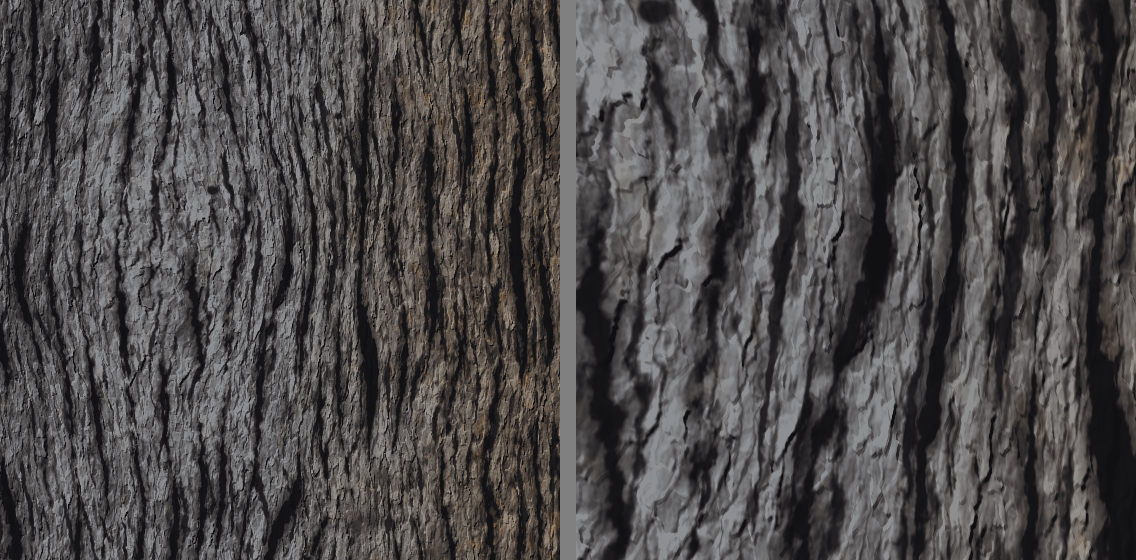
Left: the whole. Right: its middle third, enlarged.
A three.js fragment shader for this texture:

```glsl
// Weathered tree bark: grey plates split by short dark ragged fissures that bow
// around a healed knot, turning brown to the right. Soft cellular flakes form
// a relief lit from the upper left; wandering columns of lenses cut the cracks.

#define DARK vec3(0.060, 0.056, 0.064)
#define MID vec3(0.292, 0.280, 0.284)
#define PALE vec3(0.530, 0.535, 0.545)
#define BROWN_TINT vec3(1.13, 0.93, 0.70)
#define KNOT vec2(0.27, 0.57)
#define BULGE 0.48
#define FLAKE_SCALE vec2(56.0, 18.0)
#define CHIP_SCALE vec2(125.0, 54.0)
#define LIGHT_STEP vec2(-0.0017, 0.0023)
#define RELIEF 0.85
#define BRIGHTNESS 0.80
#define EDGE_SOFTNESS 0.0016

varying vec2 vUv;

vec2 hash2(vec2 p) {
  vec3 a = fract(p.xyx * vec3(0.1031, 0.1030, 0.0973));
  a += dot(a, a.yzx + 33.33);
  return fract((a.xx + a.yz) * a.zy);
}

float corner(vec2 cell, vec2 f, vec2 o) {
  return dot(hash2(cell + o) * 2.0 - 1.0, f - o);
}

// Gradient noise, centred on zero
float noise(vec2 p) {
  vec2 i = floor(p), f = p - i;
  vec2 s = f * f * f * (f * (f * 6.0 - 15.0) + 10.0);
  float low = mix(corner(i, f, vec2(0.0)), corner(i, f, vec2(1.0, 0.0)), s.x);
  float high = mix(corner(i, f, vec2(0.0, 1.0)), corner(i, f, vec2(1.0)), s.x);
  return 1.6 * mix(low, high, s.y);
}

float fbm(vec2 p) {
  float sum = 0.0, gain = 0.6;
  for (int i = 0; i < 4; i++) {
    sum += gain * noise(p);
    p = p * 1.93 + vec2(17.3, 9.1);
    gain *= 0.58;
  }
  return sum;
}

// Tilted cells of random height, blended narrowly at their edges
float flakes(vec2 p) {
  vec2 cell = floor(p);
  float sum = 0.0, total = 0.000001;
  for (int y = -1; y <= 1; y++) {
    for (int x = -1; x <= 1; x++) {
      vec2 id = cell + vec2(float(x), float(y));
      vec2 d = p - id - hash2(id);
      vec2 r = hash2(id + 57.0);
      float weight = exp(-34.0 * dot(d, d));
      sum += weight * (r.x - 0.5 + dot(d, vec2(r.y - 0.5, 0.5 - r.x)));
      total += weight;
    }
  }
  return sum / total;
}

float surfaceHeight(vec2 q) {
  q += 0.006 * vec2(fbm(q * vec2(70.0, 50.0)), 2.0 * fbm(q * vec2(90.0, 40.0) + 7.0));
  return flakes(q * FLAKE_SCALE) + 0.6 * flakes(q * CHIP_SCALE + 9.0)
       + 0.34 * fbm(q * vec2(95.0, 44.0) + 31.0);
}

// Bow the upright grain around the knot
vec2 grain(vec2 p) {
  vec2 d = p - KNOT;
  p.x -= BULGE * d.x * exp(-d.x * d.x / 0.06 - d.y * d.y / 0.07);
  p.x += 0.012 * noise(p * vec2(5.0, 4.0));
  return p + 4.0;
}

// One wandering line per column, swelling into lenses and closing between them
float fissure(vec2 q, float columns, float rate, float width, float cover, float rag, float blur) {
  float x = q.x * columns + 0.9 * noise(q * vec2(columns * 0.3, rate * 0.7));
  float id = floor(x);
  vec2 r = hash2(vec2(id, columns));
  float d = abs(x - id - 0.3 - 0.4 * r.x);
  float swell = noise(vec2(id * 3.37, q.y * rate + 40.0 * r.y));
  float w = min(width * (cover + 2.4 * swell + rag), 0.27);
  float soft = blur * columns;
  return 1.0 - smoothstep(w - soft, w + soft, d);
}

// Small hollow with a raised pale rim: x is the hole, y the rim
vec2 hollow(vec2 p, vec2 centre, float radius) {
  float r = length((p - centre) * vec2(1.0, 1.25)) / radius + 0.3 * noise(p * 70.0);
  return vec2(1.0 - smoothstep(0.55, 1.0, r), exp(-12.0 * (r - 1.3) * (r - 1.3)));
}

void main() {
  vec2 p = vUv, q = grain(p), d = p - KNOT;
  float knot = exp(-d.x * d.x / 0.026 - d.y * d.y / 0.075);
  float right = smoothstep(0.45, 0.95, p.x + 0.08 * noise(p * 6.0));

  // Plates, fibres, lit edges and small pits
  float h = surfaceHeight(q);
  float lit = h - surfaceHeight(q + LIGHT_STEP);
  lit = 0.85 * max(lit, 0.0) + 1.2 * min(lit, 0.0);
  float fibre = fbm(q * vec2(150.0, 36.0));
  float plate = fbm(q * vec2(30.0, 6.0) + 19.0);
  float broad = fbm(p * vec2(7.0, 5.0) + 3.0);
  float wrinkle = noise(vec2(q.x * 14.0, p.y * 75.0)) * knot;
  float tone = BRIGHTNESS + 0.24 * h + RELIEF * lit + 0.24 * fibre + 0.10 * broad;
  tone += 0.24 * plate * (1.0 - 0.5 * knot);
  tone += 0.06 * knot + 0.08 * wrinkle - 0.14 * right;
  tone -= 0.18 * (1.0 - smoothstep(0.0, 0.18, p.x));
  tone *= 1.0 - 0.6 * smoothstep(0.2, 0.6, fbm(q * vec2(80.0, 26.0) + 61.0));

  // Ragged fissures in rough shade, then finer cracks
  float rag = 1.5 * fbm(q * vec2(75.0, 40.0) + 27.0);
  vec2 torn = q + vec2(0.006 * fbm(q * vec2(50.0, 32.0) + 13.0), 0.0);
  float open = 1.0 - 0.45 * knot;
  float deep = fissure(torn, 19.0, 5.0, 0.075 * open, 0.70, rag, EDGE_SOFTNESS);
  float shade = fissure(torn + vec2(0.0015, 0.0), 19.0, 5.0, 0.17 * open, 0.85, rag, 0.006);
  float middle = fissure(torn + 5.0, 31.0, 8.0, 0.085 * open, 0.45, rag, EDGE_SOFTNESS);
  float fine = fissure(torn + 9.0, 66.0, 17.0, 0.11 * open, 0.35, rag, EDGE_SOFTNESS);
  tone *= (1.0 - 0.50 * shade) * (1.0 - 0.55 * fine);
  tone *= (1.0 - 0.82 * middle) * (1.0 - 0.90 * deep);

  // Dark stains, lichen specks and hollows
  tone *= 1.0 - 0.50 * smoothstep(0.25, 0.7, fbm(p * vec2(11.0, 8.0) + 23.0) + 0.3 * fibre);
  float lichen = smoothstep(0.62, 0.85, fbm(p * 8.0 + 71.0)) * smoothstep(-0.1, 0.25, noise(p * 120.0));
  tone = mix(tone, 0.95, 0.6 * lichen);
  vec2 holes = hollow(p, vec2(0.38, 0.66), 0.012) + hollow(p, vec2(0.605, 0.793), 0.010);
  tone = (tone + 0.12 * holes.y) * (1.0 - 0.8 * min(holes.x, 1.0));

  // Grey ramp, warmed towards the right and in scattered flecks
  tone = clamp(tone, 0.0, 1.05);
  vec3 colour = mix(DARK, MID, min(tone * 2.0, 1.0));
  colour = mix(colour, PALE, max(tone * 2.0 - 1.0, 0.0));
  float fleck = smoothstep(0.1, 0.7, fbm(q * vec2(38.0, 20.0) + 87.0));
  float warm = right * (0.52 + 0.6 * fleck) + 0.12 * fleck;
  colour *= mix(vec3(1.0), BROWN_TINT, clamp(warm * (1.0 - lichen), 0.0, 1.0) * smoothstep(0.05, 0.4, tone));
  gl_FragColor = vec4(colour, 1.0);
}
```
